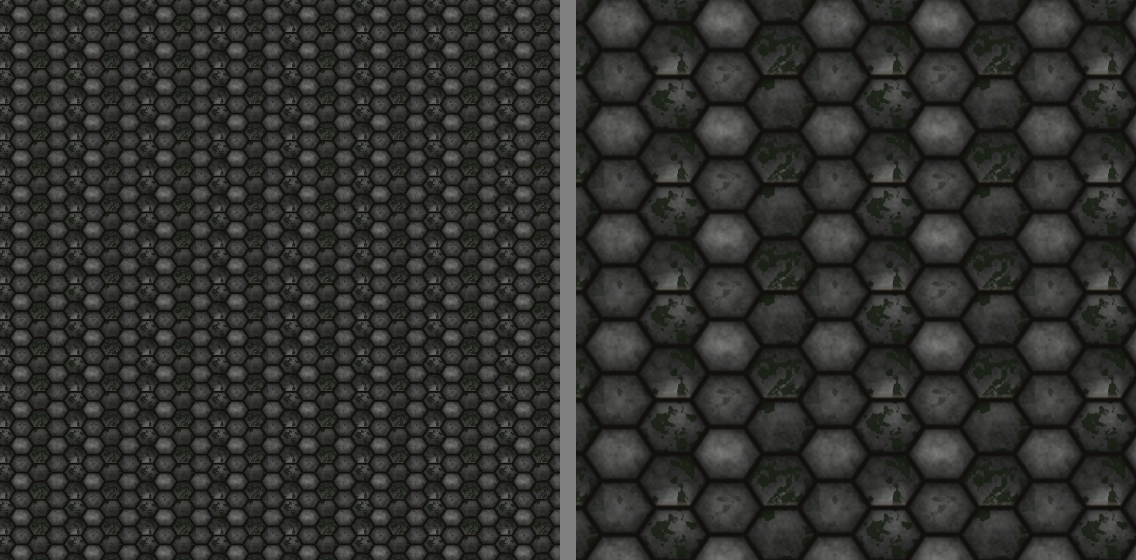
Left: the whole. Right: its middle third, enlarged.
Write a three.js fragment shader that draws this pattern.

```glsl
#define PITCH 31.2                    // hexagon columns and rows per canvas
#define ORIGIN vec2(1.2, 0.37)        // centre of the first plate, in pitches
#define TILE vec2(4.0, 2.0)           // columns and rows before plates repeat
#define JOINT 0.045                   // half width of the dark joint
#define SOFTNESS 0.03
#define STONE vec3(0.172, 0.172, 0.169)
#define JOINT_COLOR vec3(0.07, 0.062, 0.052)
#define MOSS_COLOR vec3(0.09, 0.12, 0.07)
#define RIM_COLOR vec3(0.44, 0.40, 0.36)

varying vec2 vUv;

float hash(vec2 p) {
  vec3 q = fract(vec3(p.xyx) * 0.1031);
  q += dot(q, q.yzx + 33.33);
  return fract((q.x + q.y) * q.z);
}

float valueNoise(vec2 p) {
  vec2 i = floor(p);
  vec2 f = fract(p);
  f = f * f * (3.0 - 2.0 * f);
  float low = mix(hash(i), hash(i + vec2(1.0, 0.0)), f.x);
  float high = mix(hash(i + vec2(0.0, 1.0)), hash(i + 1.0), f.x);
  return mix(low, high, f.y);
}

float fbm(vec2 p) {
  float sum = 0.0;
  float amplitude = 0.5;
  for (int i = 0; i < 3; i++) {
    sum += amplitude * valueNoise(p);
    p = p * 2.1 + 7.3;
    amplitude *= 0.5;
  }
  return sum / 0.875;
}

// Distance inward from the border of a flat-topped hexagon
float hexInside(vec2 p) {
  p = abs(p);
  return min(0.5 - p.y, 0.554 - dot(p, vec2(0.827, 0.562)));
}

// Soft elliptical highlight
float glow(vec2 p, vec2 center, vec2 radius) {
  vec2 q = (p - center) / radius;
  return exp(-dot(q, q));
}

void main() {
  vec2 p = vUv * PITCH - ORIGIN;

  // Two interleaved grids of plates; the nearer plate wins
  vec2 evenId = vec2(2.0 * floor(p.x * 0.5 + 0.5), floor(p.y + 0.5));
  vec2 oddId = vec2(2.0 * floor(p.x * 0.5) + 1.0, floor(p.y));
  vec2 evenLocal = p - evenId;
  vec2 oddLocal = p - oddId - vec2(0.0, 0.5);
  float evenInside = hexInside(evenLocal);
  float oddInside = hexInside(oddLocal);
  bool isOdd = oddInside > evenInside;
  vec2 local = isOdd ? oddLocal : evenLocal;
  vec2 id = mod((isOdd ? oddId : evenId) + 0.5, TILE) - 0.5;
  id = floor(id + 0.5);
  float inside = max(evenInside, oddInside);

  // Worn surface, the same in every tile
  vec2 seed = id * 17.0 + 31.0;
  float wear = fbm(local * 5.0 + seed);
  float grain = valueNoise(local * 19.0 + seed * 3.0);

  // Highlight placed by column and row within the tile
  bool upperRow = id.y > 0.5;
  float light;
  float mossAmount;
  float rim = 0.0;
  if (isOdd) {
    float strength = id.x > 2.0 ? 1.0 : 0.65;
    light = upperRow
      ? 0.22 * glow(local, vec2(0.02, -0.38), vec2(0.38, 0.27))
      : 0.15 * glow(local, vec2(0.0, 0.26), vec2(0.36, 0.34));
    light *= strength;
    rim = upperRow ? strength * smoothstep(-0.36, -0.44, local.y) : 0.0;
    mossAmount = 0.85;
  } else {
    float strength = id.x < 1.0 ? 1.0 : 0.8;
    light = upperRow
      ? 0.13 * glow(local, vec2(0.0, 0.02), vec2(0.38, 0.34))
      : 0.26 * strength * glow(local, vec2(-0.04, 0.06), vec2(0.42, 0.34));
    mossAmount = upperRow ? 0.4 : 0.15;
  }

  vec3 color = STONE + light * (0.65 + 0.7 * wear);
  color += (wear - 0.5) * 0.08 + (grain - 0.5) * 0.045;

  // Moss in the worn hollows
  float moss = smoothstep(0.56, 0.68, fbm(local * 6.0 + seed + 50.0));
  color = mix(color, MOSS_COLOR, moss * mossAmount);

  // Shaded bevel, lit lower rim and dark joint
  color *= mix(0.76, 1.0, smoothstep(JOINT, 0.17, inside));
  color = mix(color, RIM_COLOR, 0.5 * rim);
  float plate = smoothstep(JOINT - SOFTNESS, JOINT + SOFTNESS, inside);
  color = mix(JOINT_COLOR, color, plate);

  gl_FragColor = vec4(color, 1.0);
}
```
